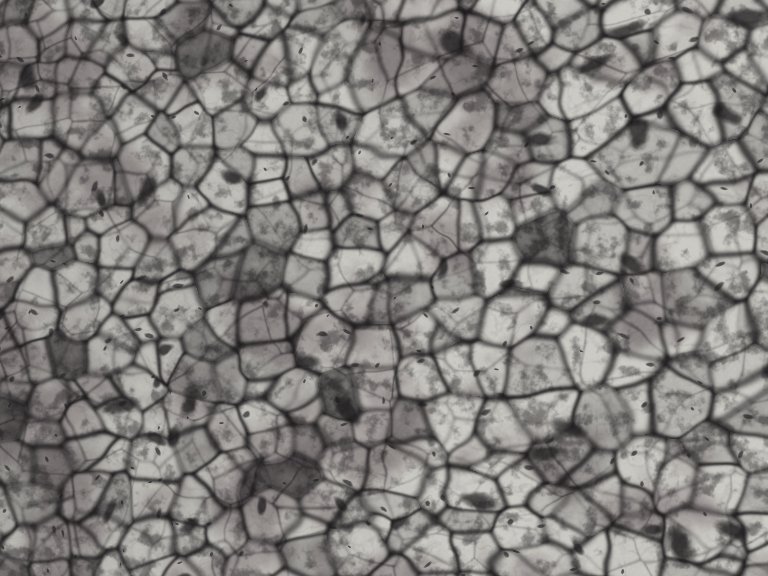
Reproduce this texture procedurally as a WebGL 1 fragment shader.

```glsl
precision highp float;
// Micrograph of thin plant tissue: a packed foam of pale polygonal cells.
// Two weighted Voronoi layers give the dark focused walls and the faint walls
// below them; noise adds haze, fibres and grain, jittered blots add debris.
uniform vec2 u_resolution;

const vec3 INK = vec3(0.115, 0.108, 0.112);
const vec3 PAPER = vec3(0.765, 0.760, 0.738);
const vec3 STAIN = vec3(1.0, 0.965, 0.985);

float hash(vec2 p) {
  vec3 q = fract(vec3(p.xyx) * 0.1031);
  q += dot(q, q.yzx + 33.33);
  return fract((q.x + q.y) * q.z);
}

vec2 hash2(vec2 p) {
  return vec2(hash(p), hash(p + 57.3));
}

float noise(vec2 p) {
  vec2 i = floor(p), f = fract(p);
  f = f * f * (3.0 - 2.0 * f);
  return mix(mix(hash(i), hash(i + vec2(1, 0)), f.x),
             mix(hash(i + vec2(0, 1)), hash(i + vec2(1, 1)), f.x), f.y);
}

float fbm(vec2 p) {
  float sum = 0.0, gain = 0.533;
  for (int i = 0; i < 4; i++) {
    sum += gain * noise(p);
    p = mat2(1.6, 1.2, -1.2, 1.6) * p + 17.0;
    gain *= 0.5;
  }
  return sum;
}

// Cell centre in xy, squared-radius weight in z: heavy sites grow larger cells.
vec3 site(vec2 id, float seed) {
  float size = hash(id + seed + 91.0);
  return vec3(id + 0.05 + 0.9 * hash2(id + seed), 0.42 * size * size);
}

// Returns wall ink, a random value of the cell, and distance to its border.
vec3 foam(vec2 q, float width, float strength, float seed) {
  vec2 base = floor(q), owner = base;
  vec3 home = vec3(0.0);
  float best = 1e3;
  for (int y = -2; y <= 2; y++) {
    for (int x = -2; x <= 2; x++) {
      vec2 id = base + vec2(x, y);
      vec3 s = site(id, seed);
      float power = dot(s.xy - q, s.xy - q) - s.z;
      if (power < best) { best = power; owner = id; home = s; }
    }
  }
  float clear = 1.0, border = 1e3;
  for (int y = -2; y <= 2; y++) {
    for (int x = -2; x <= 2; x++) {
      vec2 id = base + vec2(x, y);
      if (id != owner) {
        vec3 s = site(id, seed);
        float power = dot(s.xy - q, s.xy - q) - s.z;
        float d = (power - best) / (2.0 * max(length(s.xy - home.xy), 0.05));
        vec2 kind = hash2(id + owner + seed + 13.0);
        float w = width * mix(0.6, 1.35, kind.x);
        clear *= 1.0 - strength * mix(0.5, 1.0, kind.y) * exp(-d * d / (w * w));
        border = min(border, d);
      }
    }
  }
  return vec3(1.0 - clear, hash(owner + seed + 31.0), border);
}

// Scattered ragged blots, each stretched along its own direction.
float blots(vec2 q, float chance, float radius, float seed) {
  vec2 base = floor(q);
  float ink = 0.0;
  float ragged = 0.6 * (fbm(q * 5.0 + seed) - 0.5);
  for (int y = -1; y <= 1; y++) {
    for (int x = -1; x <= 1; x++) {
      vec2 id = base + vec2(x, y) + seed;
      vec2 d = q + seed - id - hash2(id);
      float a = 6.283 * hash(id + 5.0);
      d = mat2(cos(a), -sin(a), sin(a), cos(a)) * d * vec2(0.7, 1.4);
      float r = radius * mix(0.35, 1.0, hash(id + 9.0));
      float shape = 1.0 - smoothstep(0.45, 1.25, length(d) / r + ragged);
      ink = max(ink, shape * step(hash(id + 23.0), chance));
    }
  }
  return ink;
}

void main() {
  vec2 p = gl_FragCoord.xy / u_resolution.y;

  // Cells widen toward the right; noise bends their walls.
  vec2 q = p * (16.5 - 1.7 * p.x) + 0.5 * vec2(noise(p * 5.0), noise(p * 5.0 + 40.0));
  q += 0.16 * (vec2(noise(q * 2.0), noise(q * 2.0 + 70.0)) - 0.5);
  vec3 front = foam(q, 0.085, 0.82, 3.0);
  vec3 below = foam(q * 0.85 + 20.0, 0.042, 0.5, 140.0);

  // Haze, wispy fibres and fine grain inside the cells.
  float haze = smoothstep(0.4, 0.78, fbm(p * 9.0 + 4.0) + 0.12 * (0.6 - p.x));
  float mottle = fbm(p * 48.0);
  float fibre = 1.0 - smoothstep(0.0, 0.07, abs(fbm(q * 1.7 + 60.0) - 0.5));
  float inside = smoothstep(0.0, 0.07, front.z);
  float tint = 0.28 * smoothstep(0.45, 1.0, front.y) + 0.35 * smoothstep(0.94, 0.97, front.y);

  float light = 1.0 - front.x;
  light *= 1.0 - below.x * mix(0.45, 1.0, haze);
  light *= 1.0 - inside * tint * mix(0.5, 1.3, mottle);
  light *= 1.0 - 0.32 * haze - 0.14 * fibre * mottle;
  light *= 1.0 - 0.42 * smoothstep(0.48, 0.8, mottle);
  light *= 1.0 - 0.75 * blots(q * 0.8, 0.22, 0.3, 11.0);
  light *= 1.0 - 0.65 * blots(q * 2.0, 0.16, 0.2, 47.0);
  light *= mix(0.93, 1.05, smoothstep(0.0, 0.8, p.x));
  light += 0.035 * (noise(p * 260.0) - 0.5);

  vec3 color = mix(INK, PAPER, clamp(light, 0.0, 1.05));
  gl_FragColor = vec4(color * mix(vec3(1.0), STAIN, haze), 1.0);
}
```
